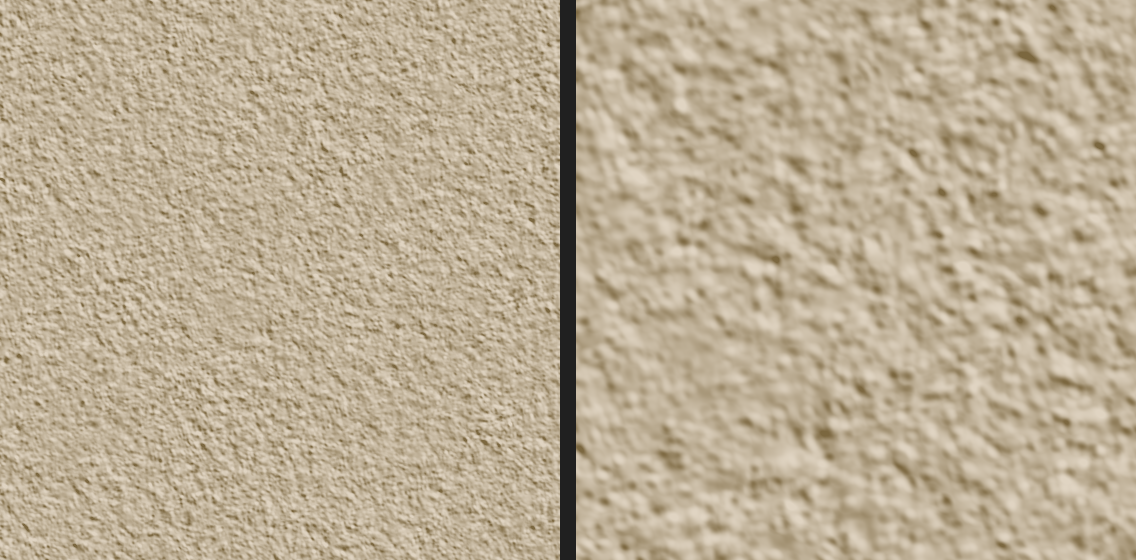
Left: the whole. Right: its middle third, enlarged.
Give the GLSL for this texture, as a Shadertoy shader.

```glsl
// Sand-coloured stucco wall with fine rough bumps in raking light.

vec3 hash3(vec2 cell) {
    vec3 q = fract(cell.xyx * vec3(0.1031, 0.1030, 0.0973));
    q += dot(q, q.yxz + 33.33);
    return fract((q.xxy + q.yzz) * q.zyx);
}

// Cellular bumps and dents: x is the height, y the slope facing the light.
vec2 grains(vec2 p, vec2 light) {
    vec2 cell = floor(p);
    vec2 relief = vec2(0.0);
    for (int j = -1; j <= 1; j++) {
        for (int i = -1; i <= 1; i++) {
            vec2 neighbour = cell + vec2(i, j);
            vec3 rnd = hash3(neighbour + 57.0);
            vec2 d = p - neighbour - rnd.xy;
            float falloff = max(1.0 - dot(d, d), 0.0);
            float size = 2.0 * rnd.z - 1.0;
            relief += size * falloff * falloff * vec2(falloff, 6.0 * dot(d, light));
        }
    }
    return relief;
}

void mainImage(out vec4 fragColor, in vec2 fragCoord) {
    vec2 uv = fragCoord / iResolution.y;
    vec2 light = normalize(vec2(0.6, 0.8));

    // Layered sines bend the grain layout a little
    vec2 p = uv + 0.0015 * sin(uv.yx * vec2(61.0, 53.0) + 2.0 * sin(uv * 37.0));

    // Relief from small lumps down to fine grit
    vec2 relief = 0.10 * grains(p * 26.0 + 3.7, light)
                + 0.33 * grains(p * 53.0 + 11.3, light)
                + 0.74 * grains(p * 93.0 + 29.1, light)
                + 0.68 * grains(p * 167.0 + 71.9, light);

    // Slightly rougher and smoother areas
    float patchiness = grains(uv * 8.0 + 5.3, light).x + grains(uv * 17.0 + 19.7, light).x;
    float shade = (1.2 * relief.y + 0.85 * relief.x) * (1.0 + 0.14 * patchiness);
    shade = clamp(shade + 0.04 * patchiness, -3.2, 3.0);

    // Shadows fall off deeper than the highlights rise
    float tone = 0.665 + 0.27 * shade - 0.03 * shade * shade;
    vec3 shadowSand = vec3(0.60, 0.53, 0.40);
    vec3 paleSand = vec3(0.83, 0.78, 0.70);
    fragColor = vec4(mix(shadowSand, paleSand, tone), 1.0);
}
```
